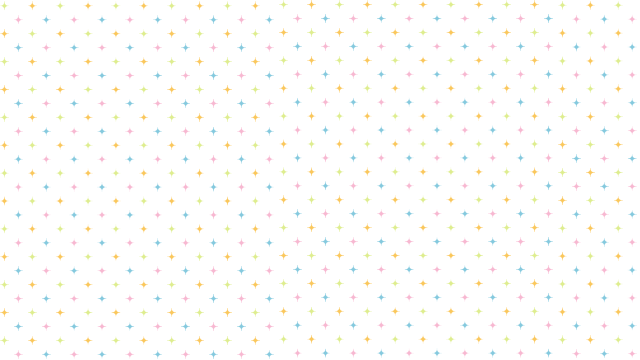
This pattern is drawn by a Shadertoy shader. Its source:

```glsl
// Small pastel four-pointed stars scattered evenly over white paper.
// Two square lattices, offset by half a cell, each alternate two colours;
// the sheet is joined from vertical panels that sit slightly out of line.

const float CELL = 0.07745;      // lattice spacing, in canvas heights
const float STAR_RADIUS = 0.147; // centre to tip, in cells
const vec2 FIRST_STAR = vec2(0.158, 0.209);

const vec3 PAPER  = vec3(1.0);
const vec3 LIME   = vec3(0.87, 0.93, 0.56);
const vec3 ORANGE = vec3(0.98, 0.78, 0.36);
const vec3 PINK   = vec3(0.97, 0.72, 0.82);
const vec3 BLUE   = vec3(0.52, 0.79, 0.87);

// Concave star bounded by four quarter circles; negative inside.
float starDistance(vec2 p, float radius) {
    p = abs(p);
    float arcs = radius - length(p - radius);
    return max(arcs, max(p.x, p.y) - radius);
}

// Small misalignment of each panel, in cells.
vec2 panelShift(float x) {
    float second = step(0.766, x);
    float third = step(1.547, x);
    return second * vec2(0.015, -0.045) + third * vec2(0.0, 0.022);
}

// Paints one lattice of stars in a checkerboard of two colours.
vec3 paintLattice(vec3 base, vec2 p, vec3 evenColor, vec3 oddColor, float pixel) {
    vec2 id = floor(p + 0.5);
    float odd = mod(id.x + id.y, 2.0);
    float d = starDistance(p - id, STAR_RADIUS);
    float cover = 1.0 - smoothstep(-0.7 * pixel, 0.7 * pixel, d);
    return mix(base, mix(evenColor, oddColor, odd), cover);
}

void mainImage(out vec4 fragColor, in vec2 fragCoord) {
    // Coordinates in canvas heights, measured from the top left.
    vec2 uv = fragCoord / iResolution.y;
    uv.y = 1.0 - uv.y;

    vec2 p = uv / CELL - FIRST_STAR - panelShift(uv.x);
    float pixel = 1.0 / (iResolution.y * CELL);

    vec3 color = paintLattice(PAPER, p, LIME, ORANGE, pixel);
    color = paintLattice(color, p - 0.5, PINK, BLUE, pixel);
    fragColor = vec4(color, 1.0);
}
```
